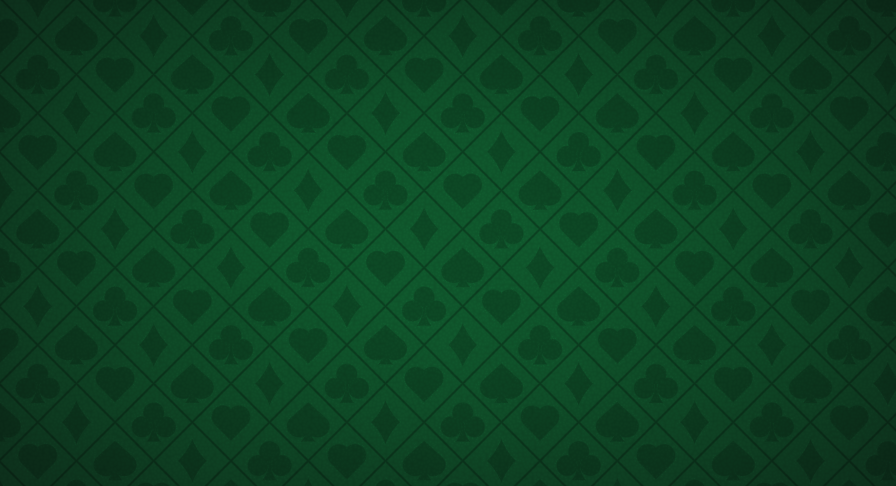
This pattern is drawn by a Shadertoy shader. Its source:

```glsl
const vec3 FELT = vec3(0.060, 0.340, 0.172);
const vec3 SHADOW = vec3(0.046, 0.130, 0.083);
const vec2 FALLOFF = vec2(0.55, 0.45);     // darkening toward sides, top and bottom
const float CELL = 0.159;                  // cell diagonal, in canvas heights
const vec2 ORIGIN = vec2(-0.1286, 0.1082); // centre of one club cell
const float LINE_HALF = 0.0021;
const float LINE_DARK = 0.27;
const float SUIT_DARK = 0.18;
const float EDGE_ROUGHNESS = 0.0016;
const float GRAIN_SCALE = 150.0;
const float GRAIN = 0.09;
const float GLITTER = 0.10;
const float MOTTLE = 0.022;

vec2 hash22(vec2 p) {
    vec3 q = fract(p.xyx * vec3(0.1031, 0.1030, 0.0973));
    q += dot(q, q.yzx + 33.33);
    return fract((q.xx + q.yz) * q.zy);
}

// Distance to the nearest scattered fibre point
float cellular(vec2 p) {
    vec2 id = floor(p), f = fract(p);
    float nearest = 2.0;
    for (int y = -1; y <= 1; y++)
        for (int x = -1; x <= 1; x++) {
            vec2 o = vec2(x, y);
            nearest = min(nearest, length(o + hash22(id + o + 400.0) - f));
        }
    return nearest;
}

float mottle(vec2 p) {
    float sum = 0.0, amp = 0.5;
    for (int i = 0; i < 4; i++) {
        sum += amp * sin(p.x + 1.7 * sin(p.y)) * sin(p.y + 1.3 * sin(p.x));
        p = mat2(1.5, 1.1, -1.1, 1.5) * p + 2.3;
        amp *= 0.6;
    }
    return sum;
}

// Suit shapes, in units of the cell diagonal
float heartShape(vec2 p, float size) {
    p = vec2(abs(p.x), p.y) / size;
    if (p.x + p.y > 1.0)
        return (length(p - vec2(0.25, 0.75)) - sqrt(2.0) / 4.0) * size;
    vec2 a = p - vec2(0.0, 1.0);
    vec2 b = p - 0.5 * max(p.x + p.y, 0.0);
    return sqrt(min(dot(a, a), dot(b, b))) * sign(p.x - p.y) * size;
}

float stemShape(vec2 p) {
    float flare = clamp(-p.y / 0.25, 0.0, 1.0);
    float side = abs(p.x) - mix(0.022, 0.09, flare * flare * flare);
    return max(side, abs(p.y + 0.11) - 0.14);
}

float spadeShape(vec2 p) {
    float leaf = heartShape(vec2(p.x, (0.26 - p.y) / 0.9), 0.46);
    return min(leaf, stemShape(p));
}

float clubShape(vec2 p) {
    float top = length(p - vec2(0.0, 0.12));
    float side = length(vec2(abs(p.x) - 0.15, p.y + 0.06));
    return min(min(top, side) - 0.135, stemShape(p));
}

float diamondShape(vec2 p) {
    vec2 r = vec2(0.185, 0.275);
    vec2 a = abs(p) / r;
    return (a.x + a.y - 1.0) * r.x * r.y / length(r) + 0.08 * a.x * a.y;
}

float suitShape(vec2 p, float suit) {
    if (suit < 0.5) return clubShape(p);
    if (suit < 1.5) return heartShape(p + vec2(0.0, 0.24), 0.414);
    if (suit < 2.5) return spadeShape(p);
    return diamondShape(p);
}

void mainImage(out vec4 fragColor, in vec2 fragCoord) {
    vec2 p = (fragCoord - 0.5 * iResolution.xy) / iResolution.y;
    float soft = 0.9 / iResolution.y;

    // Diagonal lattice: suits advance along each row and shift between rows
    vec2 g = p - ORIGIN;
    vec2 lattice = vec2(g.x + g.y, g.x - g.y) / CELL;
    vec2 cell = floor(lattice + 0.5);
    vec2 f = lattice - cell;
    vec2 local = 0.5 * vec2(f.x + f.y, f.x - f.y);
    float suit = mod(2.0 * cell.x - cell.y, 4.0);

    float fibre = cellular(p * GRAIN_SCALE);
    float d = suitShape(local, suit) * CELL + EDGE_ROUGHNESS * (fibre - 0.5);
    float suitMask = 1.0 - smoothstep(-soft, soft, d);

    vec2 toLine = 0.5 - abs(f);
    float lineDist = min(toLine.x, toLine.y) * CELL * sqrt(0.5);
    float lineMask = 1.0 - smoothstep(LINE_HALF - soft, LINE_HALF + soft, lineDist);

    // Lamp light fading toward the borders
    vec2 edge = 2.0 * fragCoord / iResolution.xy - 1.0;
    vec2 fade = 1.0 - FALLOFF * edge * edge;
    vec3 color = mix(SHADOW, FELT, fade.x * fade.y);

    // Printed pattern, felt grain and glints along the suit edges
    color *= (1.0 - SUIT_DARK * suitMask) * (1.0 - LINE_DARK * lineMask);
    float glint = (1.0 - smoothstep(0.05, 0.35, fibre)) * exp(-abs(d) * 250.0);
    color *= 1.0 + GRAIN * (0.45 - fibre) + GLITTER * glint + MOTTLE * mottle(p * 7.0);
    fragColor = vec4(color, 1.0);
}
```
